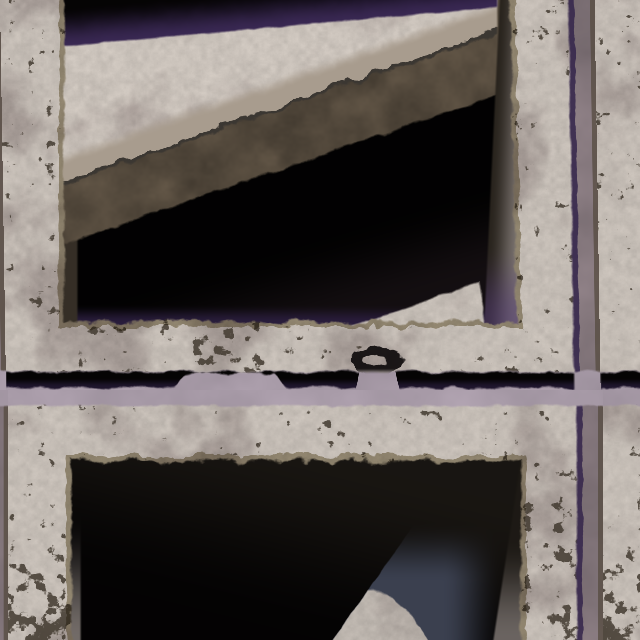
Give the GLSL for this texture, as a three.js fragment shader.

```glsl
// Weathered concrete screen blocks in a stack-bond grid, each with a deep shadowed niche.
// A floor-based grid places blocks and joints; half-plane distances shape the slabs
// inside each niche, and sine-hash noise chips the edges and pits the faces.
varying vec2 vUv;

const vec2 PITCH = vec2(0.929, 0.70);   // block spacing
const float BLOCK_W = 0.888;            // block width, the rest is joint
const float BED = 0.39;                 // height of the bed joint
const float SOFT = 0.0025;              // edge smoothing
const float CHIP = 0.022;               // edge raggedness
const vec3 CONCRETE = vec3(0.77, 0.74, 0.71);
const vec3 WORN = vec3(0.64, 0.60, 0.58);
const vec3 MORTAR = vec3(0.65, 0.60, 0.65);
const vec3 JOINT = vec3(0.50, 0.45, 0.47);
const vec3 SHADE = vec3(0.32, 0.28, 0.23);
const vec3 VIOLET = vec3(0.20, 0.14, 0.29);
const vec3 SLATE = vec3(0.23, 0.25, 0.31);
const vec3 VOID = vec3(0.02, 0.014, 0.016);

float hash(vec2 p) { return fract(sin(dot(p, vec2(127.1, 311.7))) * 43758.5); }

float noise(vec2 p) {
  vec2 i = floor(p), f = fract(p);
  f = f * f * (3.0 - 2.0 * f);
  return mix(mix(hash(i), hash(i + vec2(1.0, 0.0)), f.x),
             mix(hash(i + vec2(0.0, 1.0)), hash(i + 1.0), f.x), f.y);
}

float fbm(vec2 p) {
  float sum = 0.0, amp = 0.5;
  for (int i = 0; i < 4; i++) {
    sum += amp * noise(p);
    p = p * 2.03 + 17.3;
    amp *= 0.5;
  }
  return sum;
}

float fill(float d) { return smoothstep(-SOFT, SOFT, d); }
float fall(float a, float b, float x) { return 1.0 - smoothstep(a, b, x); }
float bump(float x, float mid, float r) { return fall(r * 0.75, r, abs(x - mid)); }

// Height of p above the line from (0.1, left) to (0.77, right)
float above(vec2 p, float left, float right) {
  return p.y - mix(left, right, (p.x - 0.1) / 0.67);
}

// Niche crossed by a sloping sunlit slab
vec3 slabNiche(vec2 p, float rag, vec3 lit) {
  vec3 c = mix(VOID * 0.4, vec3(0.075, 0.055, 0.065), fall(-0.12, 0.02, above(p, 0.49, 0.69)));
  c = mix(c, VIOLET * 0.8, fall(0.495, 0.525, p.y));
  float corner = min(-above(p, 0.332, 0.567), 0.816 - p.x - 0.12 * p.y);
  c = mix(c, lit, fill(corner + rag * 0.3));
  c = mix(c, SHADE * 0.65, fill(0.121 - p.x));
  // Underside and right wall
  float under = above(p, 0.619, 0.849) + rag * 0.5;
  c = mix(c, SHADE * (0.75 + 0.55 * fbm(p * 24.0)), fill(under));
  float wallX = p.x - mix(0.757, 0.78, (p.y - 0.5) / 0.48);
  vec3 wall = mix(SHADE * 0.5, WORN * 0.75, smoothstep(0.0, 0.05, wallX));
  c = mix(c, mix(wall, VIOLET * 1.6, 0.5 * fall(0.5, 0.62, p.y)), fill(wallX));
  // Front edge, sunlit top and the shadow behind
  float edge = above(p, 0.712, 0.946) + rag;
  float fold = above(p, 0.753, 0.988) + rag * 0.4;
  float back = above(p, 0.928, 0.988) + rag * 0.2;
  float tip = fill(0.777 - p.x);
  vec3 slab = mix(WORN * vec3(1.03, 1.02, 0.96), lit * 1.03, smoothstep(-0.012, 0.012, fold));
  slab *= 1.0 - 0.65 * bump(edge, 0.0, 0.007);
  c = mix(c, slab, fill(edge) * tip);
  return mix(c, mix(VIOLET * 1.1, VOID, smoothstep(0.0, 0.06, back)), fill(back) * tip);
}

// Dark niche with a rounded slab catching light low down
vec3 darkNiche(vec2 p, float rag, vec3 lit) {
  vec3 c = mix(VOID * 0.7, SHADE * 0.3, smoothstep(0.0, 0.3, p.y + 0.25 * (p.x - 0.5)));
  float side = 1.42 * (p.x - 0.52) - p.y + rag * 0.3;
  c = mix(c, SLATE, fill(side) * fall(0.09, 0.185, p.y) * fall(0.69, 0.79, p.x));
  float x = p.x - 0.573;
  c = mix(c, lit * 0.95, fill(min(side, 0.078 - 8.3 * x * x - p.y + rag * 0.6)));
  vec3 wall = mix(WORN * 0.65, SHADE * 0.35, smoothstep(0.0, 0.16, p.y));
  c = mix(c, wall, fill(p.x - mix(0.771, 0.814, p.y / 0.28)));
  return mix(c, WORN * 0.7, fill(0.126 - p.x) * fall(0.0, 0.2, p.y));
}

void main() {
  // Grid cell, with a slight lean in alternate courses
  vec2 p = vUv;
  float row = floor((p.y - BED) / PITCH.y), course = mod(row, 2.0);
  float start = mix(0.0155 - 0.0155 * p.y, 0.013, course);
  float column = floor((p.x - start) / PITCH.x);
  vec2 q = vec2(p.x - PITCH.x * column, p.y);
  vec2 local = vec2(q.x - start, p.y - BED - PITCH.y * row);
  float rag = (fbm(p * 48.0) - 0.47) * CHIP;
  float stain = fbm(p * 11.0 + hash(vec2(column, row)) * 7.0);
  // Concrete face and its pits, denser on the worn rims
  vec3 face = mix(WORN, CONCRETE, smoothstep(0.22, 0.5, stain)) * (0.93 + 0.14 * fbm(p * 110.0));
  float rims = max(smoothstep(0.81, 0.83, q.x) * fall(0.2, 0.29, p.y), fall(0.1, 0.12, q.x) * fall(0.08, 0.17, p.y));
  float wear = mix(0.6 * bump(q.x, 0.26, 0.18) * fall(0.48, 0.5, p.y), rims, course);
  float pits = smoothstep(0.68, 0.76, fbm(p * 62.0 + 5.0) + 0.15 * wear);
  vec3 c = mix(face, SHADE * 0.8, pits * 0.85);
  // Niche opening
  float sides = min(q.x - mix(0.1, 0.112, course), mix(0.817 - 0.02 * p.y, 0.814, course) - q.x);
  float opening = min(sides + rag * 0.5, mix(q.y - 0.497, 0.28 - q.y, course) + rag);
  c = mix(c, c * vec3(0.72, 0.69, 0.60), bump(opening, -0.003, 0.006));
  c = mix(c, course < 0.5 ? slabNiche(q, rag, face) : darkNiche(q, rag, face), fill(opening));
  // Vertical joint with a shadow line down each side
  float gap = local.x - BLOCK_W + rag * 0.3;
  vec3 joint = mix(JOINT * (0.85 + 0.35 * stain), VIOLET, 0.85 * bump(gap, 0.003, 0.007));
  c = mix(c, mix(joint, SHADE, 0.7 * bump(local.x, PITCH.x - 0.003, 0.005)), fill(gap));
  // Bed joint, its broken shadow and one chipped hollow
  float bed = max(0.03 - local.y, local.y - PITCH.y + 0.024) + rag * 0.4;
  c = mix(c, MORTAR * (0.9 + 0.22 * stain), fill(bed));
  float thin = max(0.8 * bump(q.x, 0.36, 0.09), bump(q.x, 0.59, 0.035));
  float gloom = min(local.y - 0.004 - 0.028 * thin, 0.029 - local.y) + rag * 0.5;
  c = mix(c, mix(VIOLET * 0.6, VOID, smoothstep(0.005, 0.02, local.y)), fill(gloom) * fill(min(local.x, BLOCK_W - local.x)));
  float hollow = length((q - vec2(0.588, 0.437)) * vec2(1.0, 1.9)) + rag * 1.5;
  c = mix(c, VOID * 2.0, 0.9 * bump(hollow, 0.028, 0.013) * smoothstep(0.415, 0.425, p.y));
  gl_FragColor = vec4(c, 1.0);
}
```
